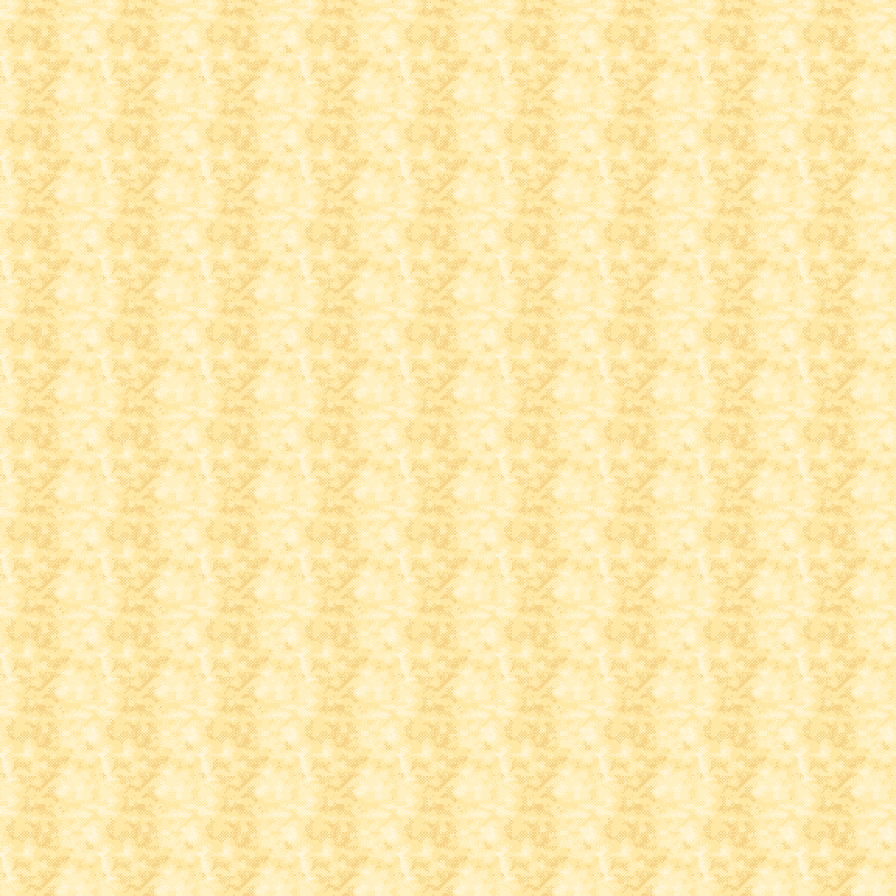
This pattern is drawn by a WebGL 2 fragment shader. Its source:

```glsl
#version 300 es
precision highp float;
// Pale yellow dappled mosaic: one wrapping tile of coarse cells, repeated 9 x 9.
// A tone field (column wave, ragged patches, periodic gradient noise) is reduced
// to four colours, with a checkerboard dither between neighbouring levels.
uniform vec2 u_resolution;
out vec4 fragColor;

const float REPEATS = 9.0;        // tiles across and down
const float CELLS = 64.0;         // mosaic cells along one tile
const int SAMPLES = 3;            // antialiasing grid per pixel side
const float FILTER_WIDTH = 0.6;   // averaged part of a pixel
const float TAU = 6.2831853;

const float BASE_TONE = 1.77;     // mean tone; its whole part picks the colour
const float COLUMN_WAVE = 0.40;   // strength of the vertical banding
const float COLUMN_PEAK = 0.86;   // lightest column within the tile
const float COARSE_NOISE = 1.60;
const float FINE_NOISE = 1.30;
const float GRAIN = 0.22;         // ragged edges on single cells
const float WARP = 0.07;          // distortion of the patch outlines
const float DITHER = 0.38;        // tone swing of the checkers
const float STRONG_DITHER = 1.15; // swing inside the woven patches

const vec3 SHADE = vec3(0.965, 0.830, 0.540);
const vec3 BUTTER = vec3(1.000, 0.910, 0.650);
const vec3 CREAM = vec3(1.000, 0.943, 0.760);
const vec3 HIGHLIGHT = vec3(1.000, 0.966, 0.850);

float hash(vec2 p) {
    uvec2 n = uvec2(p);
    uint h = n.x * 374761393u + n.y * 668265263u + 9173u;
    h = (h ^ (h >> 13)) * 1274126177u;
    h ^= h >> 16;
    return float(h & 65535u) / 65536.0;
}

// Dot product of a random lattice gradient with the offset to it.
float corner(vec2 lattice, vec2 offset, vec2 period, float seed) {
    float angle = TAU * hash(mod(lattice, period) + seed);
    return dot(vec2(cos(angle), sin(angle)), offset);
}

// Gradient noise that wraps after one tile.
float tileNoise(vec2 q, vec2 period, float seed) {
    vec2 p = q * period, i = floor(p), f = p - i;
    vec2 w = f * f * f * (f * (f * 6.0 - 15.0) + 10.0);
    vec2 e = vec2(1.0, 0.0);
    float low = mix(corner(i, f, period, seed),
                    corner(i + e.xy, f - e.xy, period, seed), w.x);
    float high = mix(corner(i + e.yx, f - e.yx, period, seed),
                     corner(i + e.xx, f - e.xx, period, seed), w.x);
    return mix(low, high, w.y);
}

// Flat elliptical patch with a steep rim, wrapped at the tile borders.
float patchAt(vec2 q, vec2 center, vec2 radius) {
    vec2 d = q - center;
    d = (d - round(d)) / radius;
    float r2 = dot(d, d);
    return exp(-r2 * r2);
}

// Narrow winding streak beside the light column.
float streak(vec2 q) {
    float center = 0.07 + 0.22 * (0.32 - q.y) + 0.028 * sin(q.y * 42.0);
    float d = q.x - center;
    d = abs(d - round(d));
    float span = smoothstep(0.12, 0.16, q.y) * (1.0 - smoothstep(0.46, 0.50, q.y));
    return span * (1.0 - smoothstep(0.032, 0.048, d));
}

float toneField(vec2 q, vec2 cell) {
    float fine = tileNoise(q, vec2(12.0, 15.0), 41.0);
    float tone = BASE_TONE + COLUMN_WAVE * cos(TAU * (q.x - COLUMN_PEAK));
    tone += COARSE_NOISE * tileNoise(q, vec2(5.0, 8.0), 3.0) + FINE_NOISE * fine;
    tone += GRAIN * (hash(cell + 97.0) - 0.5);
    q += WARP * vec2(fine, tileNoise(q, vec2(14.0, 11.0), 67.0));
    // Light patches
    tone += 0.95 * patchAt(q, vec2(0.90, 0.62), vec2(0.10, 0.11));
    tone += 1.25 * patchAt(q, vec2(0.96, 0.89), vec2(0.14, 0.035));
    tone += 0.50 * patchAt(q, vec2(0.72, 0.09), vec2(0.26, 0.12));
    tone += 0.95 * patchAt(q, vec2(0.30, 0.42), vec2(0.065));
    tone += 0.80 * patchAt(q, vec2(0.33, 0.25), vec2(0.05));
    tone += 1.30 * streak(q);
    // Shaded patches
    tone -= 0.60 * patchAt(q, vec2(0.36, 0.88), vec2(0.15, 0.05));
    tone -= 0.45 * patchAt(q, vec2(0.28, 0.69), vec2(0.13, 0.06));
    tone -= 0.45 * patchAt(q, vec2(0.30, 0.05), vec2(0.12, 0.05));
    tone -= 0.80 * patchAt(q, vec2(0.65, 0.43), vec2(0.09, 0.06));
    return tone - 0.60 * patchAt(q, vec2(0.55, 0.34), vec2(0.09, 0.05));
}

vec3 mosaic(vec2 uv) {
    vec2 cell = mod(floor(uv * REPEATS * CELLS), CELLS);
    vec2 q = (cell + 0.5) / CELLS;
    float checker = mod(cell.x + cell.y, 2.0) - 0.5;
    float weave = step(0.14, tileNoise(q, vec2(6.0, 7.0), 23.0));
    float swing = mix(DITHER, STRONG_DITHER, weave);
    float level = floor(toneField(q, cell) + swing * checker);
    vec3 color = mix(SHADE, BUTTER, step(0.5, level));
    color = mix(color, CREAM, step(1.5, level));
    return mix(color, HIGHLIGHT, step(2.5, level));
}

void main() {
    // Average a grid of samples to smooth the cell edges.
    vec3 sum = vec3(0.0);
    for (int j = 0; j < SAMPLES; j++)
        for (int i = 0; i < SAMPLES; i++) {
            vec2 offset = (vec2(i, j) + 0.5) / float(SAMPLES) - 0.5;
            sum += mosaic((gl_FragCoord.xy + FILTER_WIDTH * offset) / u_resolution);
        }
    fragColor = vec4(sum / float(SAMPLES * SAMPLES), 1.0);
}
```
